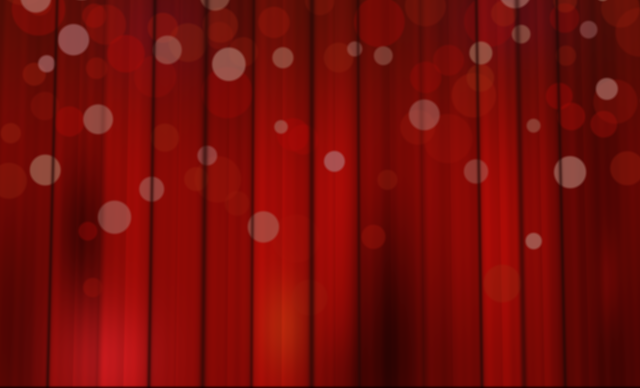
This background is drawn by a Shadertoy shader. Its source:

```glsl
const vec3 CLOTH = vec3(0.568, 0.036, 0.020);
const vec3 PINK_TINT = vec3(0.06, 0.05, 0.08);
const vec3 AMBER_TINT = vec3(0.02, 0.10, 0.02);
const vec3 PLUM_TINT = vec3(0.02, 0.00, 0.05);
const vec3 BROWN_TINT = vec3(0.00, 0.030, 0.008);
const vec3 CREASE_TINT = vec3(0.15, 0.03, 0.02);
const vec3 DISC_RED = vec3(0.70, 0.02, 0.02);
const vec3 DISC_ORANGE = vec3(0.60, 0.18, 0.07);
const vec3 DISC_ROSE = vec3(0.68, 0.44, 0.45);
const vec3 DISC_CREAM = vec3(0.66, 0.48, 0.38);
const int FOLD_COUNT = 11;
const float FOLD_START = 0.009;
const float FOLD_STEP = 0.1303;
const float FOLD_WIDTH = 0.0065;
const float CREASE_DEPTH = 0.68;
const float SHADE_DEPTH = 0.20;
const float PLEAT_DEPTH = 0.12;
const float PANEL_CONTRAST = 0.09;
const float CENTRE_X = 0.826;
const float FLARE = 0.036;

vec3 hash3(vec2 p) {
    vec3 q = fract(p.xyx * vec3(0.1031, 0.1030, 0.0973));
    q += dot(q, q.yxz + 33.33);
    return fract((q.xxy + q.yzz) * q.zyx);
}

float glow(vec2 p, vec2 centre, vec2 size) {
    vec2 d = (p - centre) / size;
    return exp(-dot(d, d));
}

// Uneven spacing of the folds, widest right of the middle
float foldX(float i) {
    float bulge = 0.047 * exp(-0.6 * (i - 9.0) * (i - 9.0));
    float sway = 0.010 * cos(3.1416 * (i - 6.0)) * exp(-0.3 * (i - 6.0) * (i - 6.0));
    return FOLD_START + FOLD_STEP * i + bulge + sway - 0.008 * sin(0.58 * i);
}

// x: soft shading of the panels, y: strength of the narrow creases
vec2 folds(float x) {
    float lit = 1.0;
    float crease = 0.0;
    float panel = 0.0;
    for (int k = 1; k <= FOLD_COUNT; k++) {
        float i = float(k);
        float d = x - foldX(i);
        float shallow = pow(max(cos(1.0472 * (i - 2.0)), 0.0), 4.0);
        float depth = (1.0 - 0.7 * shallow) * (0.88 + 0.12 * sin(i * 2.3));
        float width = FOLD_WIDTH * (1.0 + 0.22 * cos(3.1416 * i));
        crease = max(crease, depth * exp(-pow(d / width, 2.0)));
        panel += smoothstep(-0.004, 0.004, d);
        // Long shade on the left of a crease, short on its right
        lit *= 1.0 - SHADE_DEPTH * depth * exp(-abs(d) / (d < 0.0 ? 0.028 : 0.010));
        // Faint pleat halfway to the next fold
        float m = 0.5 * (foldX(i) + foldX(i + 1.0)) - x;
        lit *= 1.0 - PLEAT_DEPTH * smoothstep(-0.004, 0.004, m) * exp(-max(m, 0.0) / 0.03);
    }
    lit *= 1.0 + PANEL_CONTRAST * cos(1.795 * (panel - 2.0));
    return vec2(lit, crease);
}

// Fine vertical weave from layered sines
float streaks(float x) {
    return 0.035 * sin(x * 47.0 + 1.3 * sin(x * 13.0))
         + 0.028 * sin(x * 113.0 + 2.0 * sin(x * 29.0))
         + 0.015 * sin(x * 251.0 + 1.0);
}

vec3 curtain(vec2 p, float x) {
    float top = smoothstep(0.50, 1.05, p.y);
    float pinkGlow = glow(p, vec2(0.28, 0.07), vec2(0.14, 0.15));
    float amberGlow = glow(p, vec2(0.73, 0.16), vec2(0.06, 0.12));

    float light = 1.0 + streaks(x) - 0.34 * top;
    light += 0.18 * pinkGlow + 0.08 * amberGlow;
    light += 0.12 * glow(p, vec2(0.66, 0.30), vec2(0.18, 0.35));
    light += 0.14 * glow(p, vec2(1.31, 0.36), vec2(0.12, 0.25));
    light += 0.12 * glow(p, vec2(0.86, 0.50), vec2(0.07, 0.28));
    light += 0.20 * glow(p, vec2(1.57, 0.28), vec2(0.03, 0.12));

    // Dark hollows
    light -= 0.48 * glow(p, vec2(0.21, 0.40), vec2(0.065, 0.20));
    light -= 0.55 * glow(p, vec2(1.00, 0.10), vec2(0.09, 0.36));
    light -= 0.25 * glow(p, vec2(0.88, 0.00), vec2(0.08, 0.15));
    light -= 0.22 * glow(p, vec2(1.15, 0.00), vec2(0.12, 0.28));
    light -= 0.48 * glow(p, vec2(1.62, 0.00), vec2(0.19, 0.36));
    light -= 0.34 * glow(p, vec2(1.56, 0.58), vec2(0.14, 0.36));
    light -= 0.42 * glow(p, vec2(0.02, 0.14), vec2(0.08, 0.42));

    vec3 col = CLOTH * max(light, 0.35);
    col += PINK_TINT * pinkGlow + AMBER_TINT * amberGlow + BROWN_TINT * top;
    col += PLUM_TINT * glow(p, vec2(0.42, 0.93), vec2(0.15, 0.14));
    col += PLUM_TINT * glow(p, vec2(1.32, 0.96), vec2(0.18, 0.12));
    return col;
}

// Cellular scatter of discs, thinning towards the floor
vec3 addDiscs(vec3 col, vec2 p, float cell, vec2 radii, float density,
              float seed, vec3 tintA, vec3 tintB, float opacity) {
    vec2 base = floor(p / cell);
    float blur = 0.002 + 1.0 / iResolution.y;
    for (int j = -1; j <= 1; j++)
    for (int i = -1; i <= 1; i++) {
        vec2 id = base + vec2(i, j);
        vec3 place = hash3(id + seed);
        vec3 look = hash3(id + seed + 71.7);
        vec2 centre = (id + 0.15 + 0.7 * place.xy) * cell;
        float chance = density * smoothstep(0.12, 1.0, centre.y);
        float radius = mix(radii.x, radii.y, look.x);
        float disc = 1.0 - smoothstep(-blur, blur, length(p - centre) - radius);
        float alpha = disc * opacity * mix(0.6, 1.0, look.y);
        col = mix(col, mix(tintA, tintB, look.z), alpha * step(place.z, chance));
    }
    return col;
}

void mainImage(out vec4 fragColor, in vec2 fragCoord) {
    vec2 p = fragCoord / iResolution.y;
    // Folds spread outwards towards the floor
    float x = CENTRE_X + (p.x - CENTRE_X) / (1.0 + FLARE * (0.5 - p.y));

    vec2 fold = folds(x);
    vec3 col = curtain(p, x) * fold.x;
    col = addDiscs(col, p, 0.17, vec2(0.030, 0.070), 1.0, 13.0,
                   DISC_RED, DISC_ORANGE, 0.36);
    col = addDiscs(col, p, 0.15, vec2(0.024, 0.050), 0.8, 87.0,
                   DISC_RED, DISC_ORANGE, 0.40);
    col = addDiscs(col, p, 0.16, vec2(0.017, 0.044), 0.85, 41.0,
                   DISC_ROSE, DISC_CREAM, 0.70);
    col = mix(col, CREASE_TINT, CREASE_DEPTH * fold.y);
    col *= mix(0.35, 1.0, smoothstep(0.0, 0.008, p.y));
    fragColor = vec4(clamp(col, 0.0, 1.0), 1.0);
}
```
